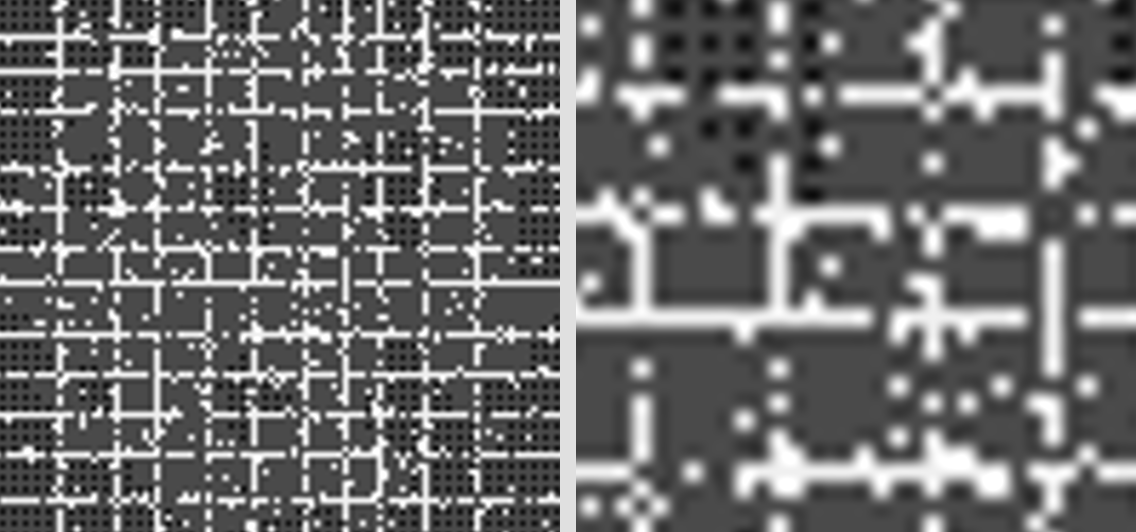
Left, the full canvas; right, a detail of the centre.
Write a Shadertoy shader that draws this pattern.

```glsl
// Draws an irregular grid of dashed pale streets over grey blocks with patches of dark dots.
#define GRID vec2(98.0, 93.0)
#define GROUND 0.29
#define PALE 0.94
#define DARK 0.06
#define ROW_FILL 0.79
#define COLUMN_FILL 0.71
#define SPECK_CHANCE 0.028
#define KERB_CHANCE 0.075
#define CLEAR_RADIUS 0.95
#define PATCH_LEVEL 0.90

const float TAU = 6.2831853;

// Street positions in cells, columns from the left and rows from the top
const float COLUMNS[10] = float[10](10., 20., 27., 36., 44., 53., 60., 66., 74., 83.);
const float ROWS[12] = float[12](6., 12., 19., 29., 36., 43., 49., 58., 65., 72., 79., 87.);

float hash(vec2 p) {
    vec3 q = fract(vec3(p.xyx) * vec3(0.1031, 0.1030, 0.0973));
    q += dot(q, q.yzx + 33.33);
    return fract((q.x + q.y) * q.z);
}

// Dotted ground: an uneven outer ring and waves of inner patches
bool isDotted(vec2 cell, vec2 corner) {
    float blockJitter = hash(corner + 211.0) - 0.5;
    vec2 fromCentre = 2.0 * (cell + 0.5) / GRID - 1.0;
    float ripple = 0.05 * sin(cell.x * 0.45 + 2.0 * sin(cell.y * 0.23));
    bool outer = length(fromCentre) + 0.18 * blockJitter + ripple > CLEAR_RADIUS;
    float wave = cos(TAU * (cell.x - 70.0) / 27.0)
               + 0.7 * cos(TAU * (cell.y - 33.0) / 34.0)
               + 0.015 * (cell.x - 50.0) + 0.9 * blockJitter + 4.0 * ripple;
    return outer || wave > PATCH_LEVEL;
}

// Grey level of one whole cell
float cellShade(vec2 cell) {
    vec2 corner = vec2(0.0);
    vec2 streetDistance = vec2(99.0);
    for (int i = 0; i < 10; i++) {
        if (COLUMNS[i] <= cell.x) corner.x = COLUMNS[i];
        streetDistance.x = min(streetDistance.x, abs(cell.x - COLUMNS[i]));
    }
    for (int i = 0; i < 12; i++) {
        if (ROWS[i] <= cell.y) corner.y = ROWS[i];
        streetDistance.y = min(streetDistance.y, abs(cell.y - ROWS[i]));
    }

    // Broken street lines
    float chance = hash(cell + 37.0);
    if (streetDistance.y < 0.5) return chance < ROW_FILL ? PALE : GROUND;
    if (streetDistance.x < 0.5) return chance < COLUMN_FILL ? PALE : GROUND;

    // Stray cells, denser beside the streets
    bool kerb = min(streetDistance.x, streetDistance.y) < 1.5;
    if (chance < (kerb ? KERB_CHANCE : SPECK_CHANCE)) return PALE;

    // Every second cell of a dotted block is dark
    vec2 parity = mod(cell - corner, 2.0);
    bool dot2 = parity.x + parity.y < 0.5;
    return dot2 && isDotted(cell, corner) ? DARK : GROUND;
}

// Cubic filter weight, which rounds cells and sharpens their rims
float cubicWeight(float x) {
    x = abs(x);
    return x < 1.0 ? (1.5 * x - 2.5) * x * x + 1.0
                   : ((-0.5 * x + 2.5) * x - 4.0) * x + 2.0;
}

void mainImage(out vec4 fragColor, in vec2 fragCoord) {
    vec2 uv = fragCoord / iResolution.xy;
    vec2 position = vec2(uv.x, 1.0 - uv.y) * GRID - 0.5;
    vec2 base = floor(position);
    vec2 offset = position - base;

    float shade = 0.0;
    for (int j = -1; j <= 2; j++) {
        for (int i = -1; i <= 2; i++) {
            vec2 neighbour = vec2(i, j);
            vec2 gap = offset - neighbour;
            shade += cellShade(base + neighbour) * cubicWeight(gap.x) * cubicWeight(gap.y);
        }
    }
    fragColor = vec4(vec3(clamp(shade, 0.0, 1.0)), 1.0);
}
```
